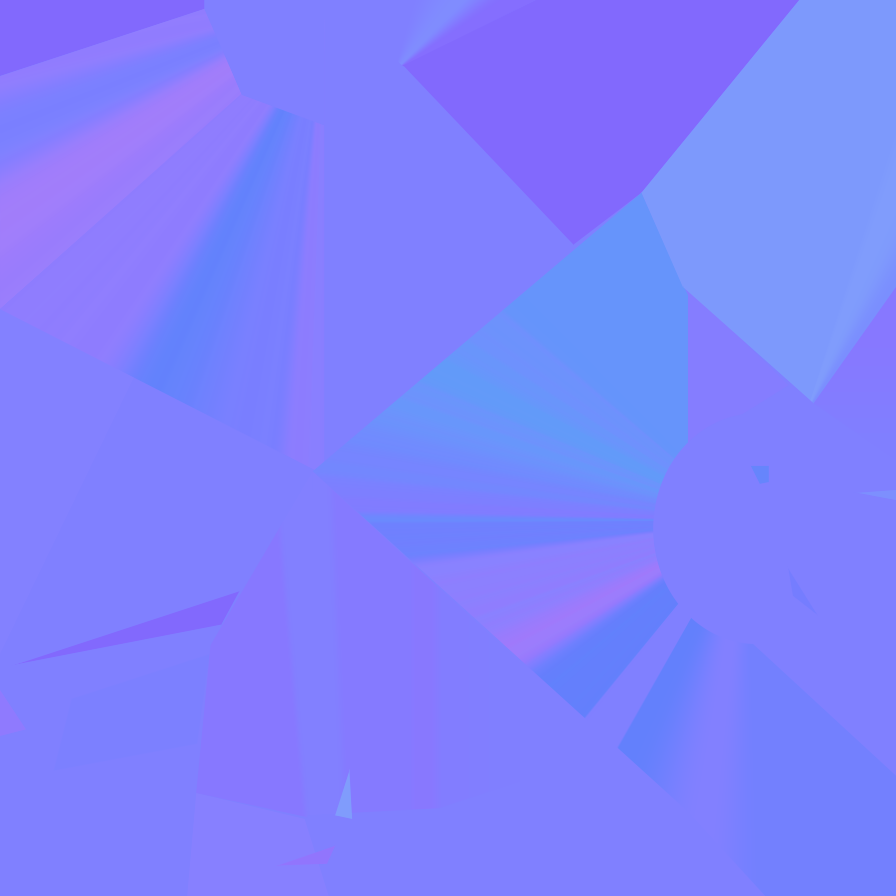
Write a Shadertoy shader that draws this texture map.

```glsl
// Positions are percent of the canvas, measured from the top left.
// A tint holds red and green; blue follows from the unit normal.

float edge(vec2 p, vec2 a, vec2 b) {
    vec2 d = normalize(b - a), q = p - a;
    return d.x * q.y - d.y * q.x;
}

float cover(float d) {
    float px = 100.0 / iResolution.y;
    return smoothstep(-0.6 * px, 0.6 * px, d);
}

// Convex clockwise shapes
float tri(vec2 p, vec2 a, vec2 b, vec2 c) {
    return cover(min(edge(p, a, b), min(edge(p, b, c), edge(p, c, a))));
}

float quad(vec2 p, vec2 a, vec2 b, vec2 c, vec2 d) {
    return cover(min(min(edge(p, a, b), edge(p, b, c)), min(edge(p, c, d), edge(p, d, a))));
}

void blend(inout vec2 tint, float x, float from, float to, vec2 next) {
    tint = mix(tint, next, smoothstep(from, to, x));
}

float hash(float n) { return fract(sin(n * 127.1) * 43758.5); }

float streaks(float x) {
    float i = floor(x), f = fract(x);
    return mix(hash(i), hash(i + 1.0), f * f * (3.0 - 2.0 * f)) - 0.5;
}

vec2 upperLeftFan(vec2 p) {
    float a = atan(p.y + 0.6, 37.8 - p.x);
    vec2 t = vec2(0.57, 0.49);
    blend(t, a, 0.24, 0.36, vec2(0.48, 0.50));
    blend(t, a, 0.41, 0.56, vec2(0.63, 0.49));
    blend(t, a, 0.60, 0.75, vec2(0.60, 0.49));
    return t + 0.012 * streaks(a * 45.0);
}

vec2 hangingFan(vec2 p) {
    float a = atan(36.2 - p.x, p.y - 2.2);
    vec2 t = vec2(0.54, 0.50);
    blend(t, a, 0.03, 0.04, vec2(0.55, 0.49));
    blend(t, a, 0.07, 0.12, vec2(0.48, 0.50));
    blend(t, a, 0.20, 0.42, vec2(0.39, 0.51));
    blend(t, a, 0.44, 0.59, vec2(0.56, 0.49));
    return t + 0.01 * streaks(a * 50.0);
}

vec2 centralFan(vec2 p) {
    float a = atan(p.y - 58.1, 83.3 - p.x);
    vec2 t = vec2(0.40, 0.58);
    blend(t, a, -0.72, -0.70, vec2(0.43, 0.57));
    blend(t, a, -0.60, -0.48, vec2(0.39, 0.60));
    blend(t, a, -0.41, -0.39, vec2(0.42, 0.58));
    blend(t, a, -0.32, -0.16, vec2(0.45, 0.53));
    blend(t, a, -0.14, -0.04, vec2(0.50, 0.49));
    blend(t, a, -0.03, -0.01, vec2(0.43, 0.53));
    blend(t, a, 0.00, 0.01, vec2(0.44, 0.50));
    blend(t, a, 0.10, 0.15, vec2(0.55, 0.50));
    blend(t, a, 0.36, 0.50, vec2(0.62, 0.48));
    blend(t, a, 0.52, 0.66, vec2(0.39, 0.50));
    blend(t, a, 0.88, 0.89, vec2(0.50, 0.50));
    blend(t, a, 1.05, 1.06, vec2(0.39, 0.50));
    blend(t, a, 1.13, 1.42, vec2(0.51, 0.50));
    blend(t, a, 1.45, 1.62, vec2(0.45, 0.50));
    float fade = 1.0 - smoothstep(0.6, 0.9, abs(a));
    return t + fade * vec2(0.025, -0.02) * streaks(a * 60.0);
}

void mainImage(out vec4 fragColor, in vec2 fragCoord) {
    vec2 uv = fragCoord / iResolution.xy;
    vec2 p = 100.0 * vec2(uv.x, 1.0 - uv.y);
    vec2 flat_ = vec2(0.50), violet = vec2(0.51, 0.41), sky = vec2(0.49, 0.60);
    vec2 tint = flat_;

    // Left plains and their facets
    tint = mix(tint, vec2(0.515, 0.505), tri(p, vec2(0, 34.5), vec2(15, 42), vec2(0, 73)));
    tint = mix(tint, vec2(0.48, 0.50), 0.6 * quad(p, vec2(8, 78), vec2(23.4, 73), vec2(22, 83), vec2(6, 86)));
    tint = mix(tint, vec2(0.53, 0.50), quad(p, vec2(21.9, 88.5), vec2(34, 91.4), vec2(37, 101), vec2(20.8, 101)));
    tint = mix(tint, vec2(0.56, 0.48), tri(p, vec2(0, 77), vec2(2.9, 81.4), vec2(-1, 82.4)));
    tint = mix(tint, violet, tri(p, vec2(2, 74.1), vec2(26.7, 66), vec2(24.7, 69.7)));

    // Lower column with upright strips
    vec2 strip = vec2(0.53, 0.47);
    float x = p.x - 0.04 * (p.y - 52.6);
    blend(strip, p.x + 0.09 * (90.0 - p.y), 33.5, 34.5, vec2(0.51, 0.50));
    blend(strip, x, 36.4, 37.4, vec2(0.52, 0.48));
    blend(strip, p.x, 45.5, 46.5, vec2(0.535, 0.47));
    blend(strip, p.x, 48.0, 49.5, vec2(0.51, 0.49));
    blend(strip, p.x, 50.0, 58.0, flat_);
    float column = max(quad(p, vec2(34.9, 52.6), vec2(68.6, 83.7), vec2(49, 90.2), vec2(34, 91)),
                       quad(p, vec2(34.9, 52.6), vec2(34.3, 91.2), vec2(21.9, 88.5), vec2(23.5, 72)));
    tint = mix(tint, strip, column);
    tint = mix(tint, vec2(0.50, 0.61), tri(p, vec2(39, 86), vec2(39.3, 91.4), vec2(37.4, 91)));
    tint = mix(tint, vec2(0.57, 0.46), tri(p, vec2(31, 96.6), vec2(37.4, 94.4), vec2(36.5, 96.4)));

    // Upper left fans and the flat cap where they meet
    tint = mix(tint, violet, quad(p, vec2(-1), vec2(22.8, -1), vec2(22.8, 1), vec2(-1, 8.8)));
    tint = mix(tint, upperLeftFan(p), quad(p, vec2(0, 8.5), vec2(22.8, 1), vec2(27, 10.6), vec2(0, 34.5)));
    tint = mix(tint, hangingFan(p), tri(p, vec2(36.2, 2.2), vec2(36.2, 53), vec2(0, 34.5)));
    tint = mix(tint, flat_, quad(p, vec2(23, 1), vec2(36.2, -1), vec2(36.2, 14), vec2(27, 10.6)));

    // Top rays and violet plane
    float a = atan(p.x - 44.0, 8.0 - p.y);
    vec2 ray = flat_;
    blend(ray, a, 0.2, 0.75, vec2(0.50, 0.55));
    blend(ray, a, 0.75, 1.0, vec2(0.52, 0.43));
    tint = mix(tint, ray, tri(p, vec2(36.5, -0.1), vec2(60, -0.1), vec2(45, 7.4)));
    tint = mix(tint, violet, max(quad(p, vec2(45, 7.3), vec2(60, -0.1), vec2(89.3, -0.1), vec2(71.6, 21.5)),
                                 quad(p, vec2(45, 7.3), vec2(70, 0), vec2(71.6, 21.5), vec2(64, 27.3))));

    // Central fan and lower right plane
    float fan = max(quad(p, vec2(34.9, 52.6), vec2(71.6, 21.5), vec2(76.8, 33), vec2(76.8, 90.6)),
                    quad(p, vec2(76.7, 65.1), vec2(101, 87.5), vec2(101, 117), vec2(76.7, 90.5)));
    tint = mix(tint, centralFan(p), fan);

    // Right side sky plane
    tint = mix(tint, vec2(0.52, 0.49), tri(p, vec2(76.8, 32), vec2(88, 43), vec2(76.8, 50)));
    tint = mix(tint, mix(vec2(0.53, 0.47), flat_, smoothstep(36.0, 52.0, p.y)),
               tri(p, vec2(101, 30.6), vec2(101, 52), vec2(90.8, 45)));
    a = atan(p.x - 90.0, 46.0 - p.y);
    blend(sky, a, 0.30, 0.34, vec2(0.50, 0.61));
    blend(sky, a, 0.42, 0.60, vec2(0.48, 0.56));
    float plane = max(quad(p, vec2(89.2, 0), vec2(101, -12), vec2(101, 31), vec2(71.6, 21.5)),
                      max(quad(p, vec2(71.6, 21.5), vec2(101, 10), vec2(101, 30.6), vec2(76.2, 32)),
                          quad(p, vec2(76.2, 32), vec2(101, 20), vec2(101, 30.6), vec2(90.8, 45))));
    tint = mix(tint, sky, plane);

    // Flat disc with small chips
    tint = mix(tint, flat_, cover(11.6 - length((p - vec2(84.5, 59)) * vec2(1, 0.9))));
    tint = mix(tint, vec2(0.40, 0.52), quad(p, vec2(83.8, 52), vec2(85.8, 52), vec2(85.8, 53.8), vec2(84.8, 54)));
    tint = mix(tint, vec2(0.46, 0.49), tri(p, vec2(88, 63.5), vec2(91.2, 68.6), vec2(88.5, 66.5)));
    tint = mix(tint, vec2(0.49, 0.56), tri(p, vec2(95.7, 55), vec2(101, 54.6), vec2(101, 56)));

    vec2 slope = 2.0 * tint - 1.0;
    fragColor = vec4(tint, 0.5 + 0.5 * sqrt(max(0.0, 1.0 - dot(slope, slope))), 1.0);
}
```
